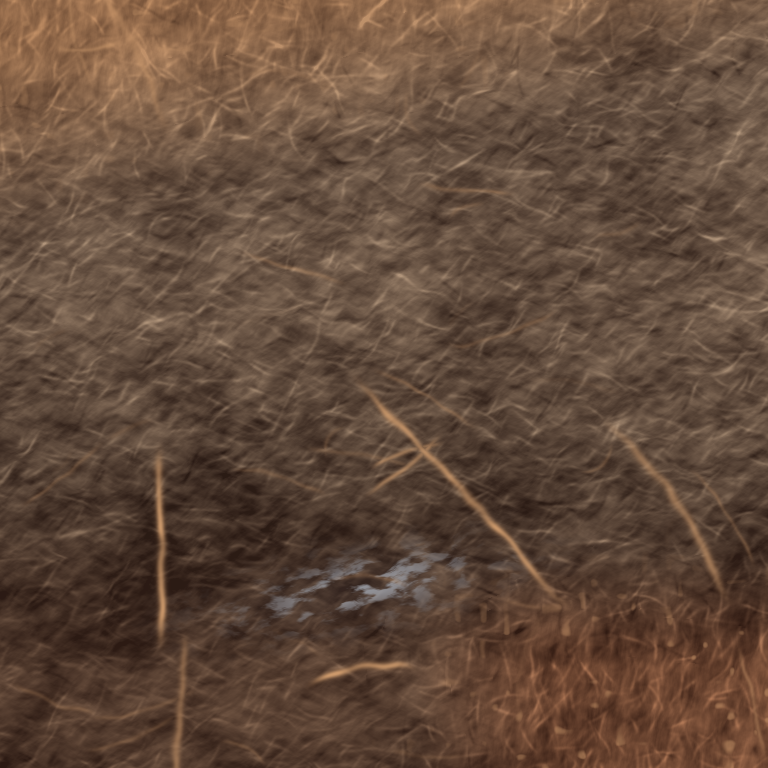
A WebGL 2 fragment shader for this texture:

```glsl
#version 300 es
precision highp float;
// Matted dry grass in low warm light, with fallen stalks and a wet hollow.
uniform vec2 u_resolution;
out vec4 fragColor;

const vec3 SHADOW = vec3(0.165, 0.105, 0.08);
const vec3 STRAW = vec3(0.605, 0.505, 0.415);
const vec3 GLOW_TINT = vec3(1.10, 0.96, 0.82);
const vec3 RUSSET_TINT = vec3(1.12, 0.91, 0.79);
const vec3 GOLD = vec3(0.80, 0.60, 0.42);
const vec3 WATER = vec3(0.60, 0.61, 0.64);
const int STRAND_LAYERS = 9;
const int LOOSE_STALKS = 36;
const float STRAND_WIDTH = 0.0024;
const float STRAND_CONTRAST = 0.25;
const float GRAIN_CONTRAST = 0.50;
const float CLUMP_CONTRAST = 0.38;
const float PATCH_CONTRAST = 0.34;

vec4 hash4(vec2 p) {
  vec4 q = fract(p.xyxy * vec4(0.1031, 0.1030, 0.0973, 0.1099));
  q += dot(q, q.wzxy + 33.33);
  return fract((q.xxyz + q.yzzw) * q.zywx);
}

float noise(vec2 p) {
  vec2 i = floor(p), f = fract(p);
  f = f * f * (3.0 - 2.0 * f);
  return mix(mix(hash4(i).x, hash4(i + vec2(1, 0)).x, f.x),
             mix(hash4(i + vec2(0, 1)).x, hash4(i + vec2(1, 1)).x, f.x), f.y);
}

float fbm(vec2 p) {
  float sum = 0.0, gain = 0.53;
  for (int i = 0; i < 4; i++) {
    sum += gain * noise(p);
    p = mat2(1.6, 1.2, -1.2, 1.6) * p + 7.3;
    gain *= 0.5;
  }
  return sum;
}

vec2 turn(vec2 p, float a) {
  float c = cos(a), s = sin(a);
  return vec2(c * p.x + s * p.y, c * p.y - s * p.x);
}

float topGlow(vec2 p) { return smoothstep(0.76, 1.08, p.y + 0.22 * (0.5 - p.x)); }

float russetCorner(vec2 p) {
  return smoothstep(0.42, 0.75, p.x) * (1.0 - smoothstep(0.12, 0.32, p.y));
}

// Mostly lying flat and rising to the right; upright at the top and in the corner.
float strandAngle(vec2 p, vec2 h) {
  float upright = max(0.6 * topGlow(p), 0.75 * russetCorner(p));
  return h.y < upright ? 1.5 + (h.x - 0.5) * 1.6 : 0.28 + (h.x - 0.5) * 1.7;
}

// One curved, tapered strand per cell, light or dark.
float strands(vec2 p, float cells, float seed) {
  vec2 g = p * cells + seed * vec2(0.37, 0.71);
  float width = STRAND_WIDTH * cells, sum = 0.0;
  for (int y = -1; y <= 1; y++)
    for (int x = -1; x <= 1; x++) {
      vec2 cell = floor(g) + vec2(x, y);
      vec4 h = hash4(cell + seed * 17.0), k = hash4(cell + seed * 31.0 + 5.0);
      vec2 d = turn(g - cell - h.xy, strandAngle(p, h.zw));
      d.y += (k.x - 0.5) * 0.6 * d.x * d.x;
      float reach = mix(0.45, 0.92, k.y);
      float taper = 1.0 - smoothstep(0.2 * reach, reach, abs(d.x));
      sum += exp(-d.y * d.y / (width * width)) * taper * mix(-0.5, 1.0, k.z);
    }
  return sum;
}

// Short streaks crossing at several angles, centred on zero.
float streakGrain(vec2 p, float upright) {
  vec2 stretch = vec2(42.0, 115.0);
  float rising = fbm(turn(p, 0.55) * stretch);
  float falling = fbm(turn(p, -0.3) * stretch + 31.0);
  float standing = fbm(turn(p, 1.4) * stretch + 57.0);
  return mix(rising + 0.8 * falling - 0.9, 1.3 * (standing - 0.5), 0.7 * upright);
}

// Soft tapered line from a to b, bowed sideways by bend.
float stalk(vec2 p, vec2 a, vec2 b, float bend, float width) {
  vec2 q = p - a, dir = normalize(b - a);
  float t = dot(q, dir) / length(b - a);
  float side = dir.x * q.y - dir.y * q.x - 4.0 * bend * t * (1.0 - t);
  float ends = smoothstep(-0.03, 0.2, t) * (1.0 - smoothstep(0.8, 1.03, t));
  return exp(-side * side / (width * width)) * ends;
}

float looseStalks(vec2 p) {
  float mask = 0.0;
  for (int i = 0; i < LOOSE_STALKS; i++) {
    vec4 h = hash4(vec2(float(i) * 3.7, 11.0)), k = hash4(vec2(float(i) * 5.3, 29.0));
    vec2 span = turn(vec2(mix(0.04, 0.16, k.x), 0.0), -strandAngle(h.xy, h.zw));
    float light = k.z * mix(0.35, 0.75, max(topGlow(h.xy), russetCorner(h.xy)));
    mask = max(mask, light * stalk(p, h.xy, h.xy + span, 0.03 * (k.y - 0.5), 0.003));
  }
  return mask;
}

float mainStalks(vec2 p) {
  float m = 0.9 * stalk(p, vec2(0.46, 0.51), vec2(0.74, 0.205), 0.004, 0.0048);
  m = max(m, 0.65 * stalk(p, vec2(0.575, 0.435), vec2(0.475, 0.355), 0.004, 0.0035));
  m = max(m, 0.55 * stalk(p, vec2(0.58, 0.425), vec2(0.48, 0.39), -0.006, 0.003));
  m = max(m, 0.90 * stalk(p, vec2(0.208, 0.42), vec2(0.21, 0.15), 0.0, 0.0052));
  m = max(m, 0.55 * stalk(p, vec2(0.24, 0.18), vec2(0.225, -0.03), 0.0, 0.0048));
  m = max(m, 0.60 * stalk(p, vec2(0.79, 0.45), vec2(0.95, 0.21), 0.018, 0.0055));
  m = max(m, 0.95 * stalk(p, vec2(0.40, 0.105), vec2(0.54, 0.13), 0.012, 0.0045));
  return max(m, 0.40 * stalk(p, vec2(0.12, 1.04), vec2(0.22, 0.83), 0.004, 0.005));
}

void main() {
  vec2 p = gl_FragCoord.xy / u_resolution;
  float glow = topGlow(p), russet = russetCorner(p);
  vec2 wobbly = p + 0.007 * (vec2(noise(p * 38.0), noise(p * 38.0 + 40.0)) - 0.5);

  // Broad light: dark hollow low down, paler above.
  float tone = mix(0.32, 0.20, smoothstep(0.08, 0.20, p.y));
  tone = mix(tone, 0.49, smoothstep(0.20, 0.60, p.y)) + 0.33 * glow + 0.11 * russet;
  tone += PATCH_CONTRAST * (fbm(p * vec2(6.0, 9.0)) - 0.5);
  tone += CLUMP_CONTRAST * (fbm(turn(wobbly, 0.25) * vec2(18.0, 32.0)) - 0.5);

  // Fine matted grass, broken along its length.
  float matted = 0.0;
  for (int i = 0; i < STRAND_LAYERS; i++)
    matted += strands(wobbly, 8.0 + 3.3 * float(i), float(i) + 1.0);
  matted *= 0.4 + 1.1 * noise(p * 75.0);
  float relief = mix(0.7, 1.0, smoothstep(0.15, 0.5, p.y)) + 0.35 * russet;
  tone += relief * (STRAND_CONTRAST * matted
        + GRAIN_CONTRAST * streakGrain(wobbly, max(glow, russet)));
  vec3 color = mix(SHADOW, STRAW, clamp(tone, 0.0, 1.2));
  color *= mix(vec3(1.0), GLOW_TINT, glow);
  color *= mix(vec3(1.0), RUSSET_TINT, max(russet, 0.3 - 0.3 * smoothstep(0.1, 0.4, p.y)));

  // Wet hollow with broken reflections.
  vec2 w = turn(wobbly - vec2(0.47, 0.235), 0.2);
  float pool = exp(-dot(w * vec2(6.5, 26.0), w * vec2(6.5, 26.0)));
  float ripple = smoothstep(0.46, 0.72, fbm(w * vec2(38.0, 95.0) + 3.0));
  color = mix(color, WATER, pool * (0.08 + 0.85 * ripple));

  // Stalks and seed flecks catching the light.
  float fleck = 0.5 * smoothstep(0.8, 0.97, noise(wobbly * 62.0)) * max(russet, 0.6 * glow);
  float lit = max(looseStalks(wobbly), mainStalks(wobbly)) * (0.6 + 0.5 * noise(p * 48.0));
  fragColor = vec4(mix(color, GOLD, clamp(max(lit, fleck), 0.0, 1.0)), 1.0);
}
```
